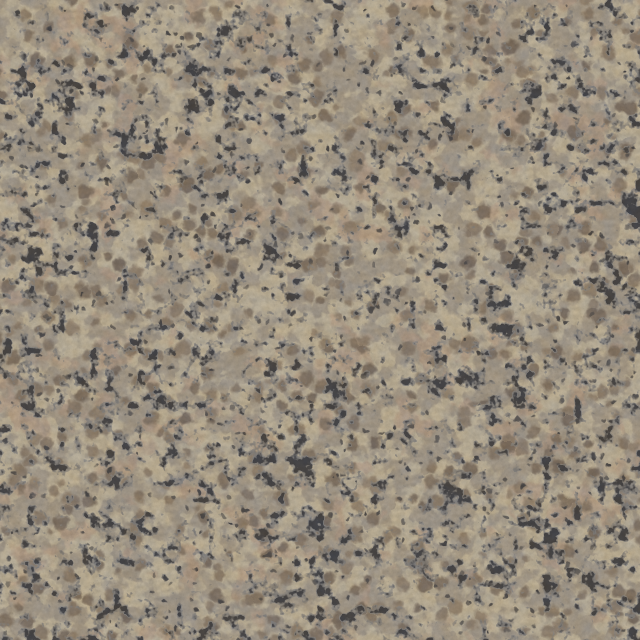
This texture is drawn by a Shadertoy shader. Its source:

```glsl
// Fine-grained beige granite with brown grains and clustered charcoal specks.

// Mineral colours
const vec3 BEIGE    = vec3(0.61, 0.57, 0.51);
const vec3 CREAM    = vec3(0.70, 0.655, 0.565);
const vec3 ROSE     = vec3(0.66, 0.565, 0.485);
const vec3 TAN      = vec3(0.54, 0.48, 0.41);
const vec3 BROWN    = vec3(0.43, 0.38, 0.335);
const vec3 GREY     = vec3(0.50, 0.485, 0.465);
const vec3 CHARCOAL = vec3(0.27, 0.262, 0.262);

// Features per canvas height
const float FELDSPAR_SCALE = 48.0;
const float BROWN_SCALE    = 46.0;
const float SPECK_SCALE    = 82.0;
const float FLECK_SCALE    = 75.0;
const float CLUSTER_SCALE  = 22.0;
const float MOTTLE_SCALE   = 170.0;

// Shares and strengths
const float BROWN_SHARE   = 0.30;
const float FLECK_SHARE   = 0.12;
const float CLUSTER_PULL  = 0.50;
const float GREY_LEVEL    = 0.615;
const float DARK_LEVEL    = 0.705;
const float MOTTLE_AMOUNT = 0.16;
const float EDGE_WARP     = 0.012;

float hash(vec2 p) {
    return fract(sin(dot(p, vec2(127.1, 311.7))) * 43758.5453);
}

float noise(vec2 p) {
    vec2 cell = floor(p), f = fract(p);
    vec2 u = f * f * (3.0 - 2.0 * f);
    float low  = mix(hash(cell), hash(cell + vec2(1.0, 0.0)), u.x);
    float high = mix(hash(cell + vec2(0.0, 1.0)), hash(cell + 1.0), u.x);
    return mix(low, high, u.y);
}

// Three rotated octaves, normalised to 0..1
float fbm(vec2 p) {
    const mat2 TURN = mat2(1.6, 1.2, -1.2, 1.6);
    float sum = 0.0, weight = 0.5;
    for (int i = 0; i < 3; i++) {
        sum += weight * noise(p);
        p = TURN * p + 17.3;
        weight *= 0.5;
    }
    return sum / 0.875;
}

// Scattered soft grains: x = coverage, y = random tone of the grain
vec2 grains(vec2 p, float share, float radius, float softness) {
    vec2 cell = floor(p), result = vec2(0.0);
    for (int y = -1; y <= 1; y++)
    for (int x = -1; x <= 1; x++) {
        vec2 id = cell + vec2(x, y);
        vec2 center = id + vec2(hash(id + 3.1), hash(id + 7.7));
        float size = radius * mix(0.6, 1.25, hash(id + 13.9));
        float cover = 1.0 - smoothstep(size - softness, size + softness, length(p - center));
        cover *= step(hash(id + 21.3), share);
        if (cover > result.x) result = vec2(cover, hash(id + 31.7));
    }
    return result;
}

void mainImage(out vec4 fragColor, in vec2 fragCoord) {
    vec2 uv = fragCoord / iResolution.y;
    vec2 warp = vec2(fbm(uv * 85.0 + 5.0), fbm(uv * 85.0 + 61.0)) - 0.5;
    vec2 bent = uv + EDGE_WARP * warp;

    // Pale feldspar ground
    float feldspar = fbm(bent * FELDSPAR_SCALE + 40.0);
    vec3 color = mix(BEIGE, CREAM, smoothstep(0.40, 0.60, feldspar));
    float blush = smoothstep(0.58, 0.76, fbm(bent * 30.0 + 90.0));
    color = mix(color, ROSE, 0.6 * blush);

    // Brown quartz grains
    vec2 brown = grains(bent * BROWN_SCALE, BROWN_SHARE, 0.42, 0.16);
    color = mix(color, mix(TAN, BROWN, brown.y), 0.85 * brown.x);

    // Grey rims and dark mica, gathered in loose clusters
    float cluster = fbm(uv * CLUSTER_SCALE + 120.0) - 0.5;
    float mica = fbm(uv * SPECK_SCALE + 150.0) + CLUSTER_PULL * cluster;
    color = mix(color, GREY, 0.85 * smoothstep(GREY_LEVEL - 0.06, GREY_LEVEL + 0.05, mica));
    color = mix(color, CHARCOAL, smoothstep(DARK_LEVEL - 0.05, DARK_LEVEL + 0.07, mica));

    // Small isolated flecks
    vec2 fleck = grains(bent * FLECK_SCALE + 200.0, FLECK_SHARE, 0.24, 0.12);
    color = mix(color, CHARCOAL, fleck.x * mix(0.5, 1.0, fleck.y));

    // Fine mottling and a faint cool-to-warm drift
    color *= 1.0 + MOTTLE_AMOUNT * (fbm(uv * MOTTLE_SCALE + 230.0) - 0.5);
    float drift = fbm(uv * 60.0 + 260.0) - 0.5;
    color += 0.06 * drift * vec3(0.6, 0.0, -1.0);

    fragColor = vec4(color, 1.0);
}
```
